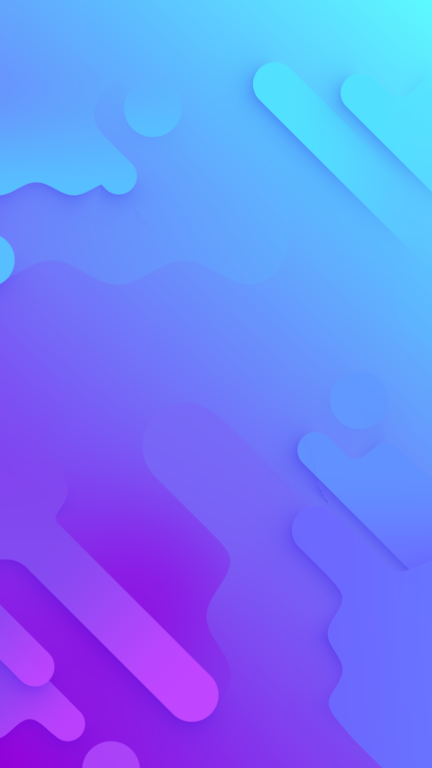
Give the GLSL for this background, as a WebGL 2 fragment shader.

```glsl
#version 300 es
precision highp float;

#define SHADOW_SIZE 2.4
#define SHADOW_TINT vec3(0.76, 0.68, 0.97)
#define SHADOW_DIR vec2(-0.6, -0.8)
#define CYAN vec3(0.32, 0.88, 1.0)
#define SKY vec3(0.34, 0.75, 1.0)
#define AZURE vec3(0.38, 0.57, 1.0)
#define INDIGO vec3(0.42, 0.41, 1.0)
#define VIOLET vec3(0.51, 0.29, 0.94)
#define PINK vec3(0.75, 0.27, 1.0)

uniform vec2 u_resolution;
out vec4 fragColor;

float smoothMin(float a, float b, float k) {
    float h = max(k - abs(a - b), 0.0) / k;
    return min(a, b) - h * h * k * 0.25;
}

float smoothMax(float a, float b, float k) {
    return -smoothMin(-a, -b, k);
}

float circle(vec2 p, vec2 center, float radius) {
    return length(p - center) - radius;
}

// Rounded bar running down to the right at 45 degrees
float bar(vec2 p, vec2 head, float run, float radius) {
    vec2 axis = vec2(run, -run);
    vec2 q = p - head;
    return length(q - axis * clamp(dot(q, axis) / dot(axis, axis), 0.0, 1.0)) - radius;
}

// Half plane below the diagonal x + y = level
float below(vec2 p, float level) {
    return (p.x + p.y - level) * 0.7071;
}

float wave(float t, float crest, float period) {
    return cos((t - crest) * 6.28318 / period);
}

// Composite a filled shape over its soft directional shadow
void layer(inout vec3 color, float d, vec3 fill, float alpha, float shade) {
    float pixel = 100.0 / u_resolution.x;
    vec2 slope = vec2(dFdx(d), dFdy(d));
    slope /= max(length(slope), 1e-5);
    float facing = clamp(0.45 + 0.55 * dot(slope, SHADOW_DIR), 0.0, 1.0);
    float shadow = shade * alpha * facing * exp(-max(d, 0.0) / SHADOW_SIZE);
    float cover = 1.0 - smoothstep(-pixel, pixel, d);
    color = mix(color, color * SHADOW_TINT, shadow * (1.0 - cover));
    color = mix(color, fill, alpha * cover);
}

// Diagonal ramp from purple to cyan with a deep purple pool
vec3 background(vec2 p) {
    float level = 0.0033 * p.x + 0.00366 * p.y;
    vec2 pool = (p - vec2(36.0, 42.0)) / 24.0;
    level = max(level - 0.16 * exp(-dot(pool, pool)), 0.0);
    return vec3(max(0.36, 0.58 - 0.3 * level), level, 1.0 - 0.15 * pow(max(1.0 - level, 0.0), 3.0));
}

void main() {
    // Canvas units: width 100, height 177.8
    vec2 p = gl_FragCoord.xy / u_resolution * vec2(100.0, 177.8);
    vec3 color = background(p);
    float d;

    // Faint wide wave and disc
    d = smoothMax(114.7 - 2.8 * wave(p.x, 27.3, 30.6) - p.y, p.x - 67.0, 8.0);
    layer(color, d, SKY, 0.2 * (1.0 - smoothstep(112.0, 142.0, p.y)), 0.0);
    layer(color, circle(p, vec2(102.0, 108.0), 10.5), SKY, 0.15, 0.0);

    // Upper left blob, with discs
    d = smoothMin(below(p, 170.4), (p.x - p.y + 132.5) * 0.7071, 8.0);
    d = max(max(d, 134.1 - 1.5 * wave(p.x, 17.1, 17.4) - p.y), p.x - 27.5);
    d = min(d, bar(p, vec2(14.5, 150.0), 13.0, 4.2));
    layer(color, d, SKY, 1.0 - smoothstep(132.0, 162.0, p.y), 0.7);
    layer(color, circle(p, vec2(35.4, 152.8), 6.7), SKY, 1.0 - smoothstep(145.0, 162.0, p.y), 0.15);
    layer(color, circle(p, vec2(-2.8, 117.6), 6.2), SKY, 1.0, 0.7);

    // Upper right bars
    layer(color, bar(p, vec2(63.7, 158.3), 46.0, 5.1), CYAN, 1.0 - smoothstep(66.0, 100.0, p.x), 0.8);
    d = max(p.y - 158.0 - 2.6 * wave(p.x, 83.8, 17.4), -below(p, 233.4));
    d = min(max(d, 83.3 - p.x), bar(p, vec2(83.3, 156.3), 36.0, 4.4));
    layer(color, d, CYAN, 1.0 - smoothstep(84.0, 112.0, p.x), 0.8);
    layer(color, circle(p, vec2(102.0, 151.0), 6.3), CYAN, 0.35, 0.0);

    // Large translucent bar with a rippling side
    d = smoothMax(50.6 + 2.8 * wave(p.y, 48.5, 27.0) - p.x, below(p, 131.6), 2.0);
    d = smoothMin(d, bar(p, vec2(43.0, 74.5), 32.0, 10.0), 2.0);
    layer(color, d, vec3(0.47, 0.41, 0.97), 0.75 * smoothstep(5.0, 60.0, p.y) * (1.0 - smoothstep(50.0, 85.0, p.x)), 0.0);

    // Right side disc and wavy slabs
    layer(color, circle(p, vec2(83.1, 85.2), 6.7), mix(AZURE, SKY, 0.15), 0.85, 0.15);
    d = p.y - 75.0 - 2.6 * wave(p.x, 73.1, 17.4) + 0.1 * (p.x - 73.1);
    d = smoothMax(max(d, 73.1 - p.x), below(p, 167.5), 4.0);
    d = min(max(d, -below(p, 140.8)), bar(p, vec2(73.1, 73.6), 40.0, 4.2));
    layer(color, d, mix(INDIGO, AZURE, smoothstep(40.0, 70.0, p.y)), 0.95, 0.9);

    d = smoothMin(below(p, 136.0), p.y - 45.6 - 0.38 * (p.x - 93.7), 3.0);
    d = max(d, 77.6 + 1.7 * wave(p.y, 39.5, 16.8) - p.x);
    d = smoothMin(d, bar(p, vec2(73.1, 55.1), 20.0, 5.5), 1.5);
    d = smoothMax(d, -below(p, 88.5), 3.0);
    layer(color, d, mix(INDIGO, AZURE, 0.3 * smoothstep(75.0, 105.0, p.x)), 0.95, 0.9 * smoothstep(0.0, 30.0, p.y));

    // Lower left wave flowing into a bright bar
    d = smoothMax(p.x - 13.0 - 2.7 * wave(p.y, 64.5, 23.0), below(p, 103.5), 4.0);
    d = smoothMax(d, 48.3 - p.y, 2.0);
    d = smoothMin(d, bar(p, vec2(0.0, 61.3), 44.4, 6.2), 2.0);
    layer(color, d, mix(VIOLET, PINK, smoothstep(-45.0, 25.0, p.x - p.y)), 1.0 - 0.9 * smoothstep(50.0, 85.0, p.y), 0.7);

    // Bottom left corner shapes
    d = max(9.0 + 2.3 * wave(p.x, 6.9, 16.0) - p.y, max(p.x - 15.7, below(p, 31.6)));
    d = min(d, bar(p, vec2(-5.0, 30.9), 20.7, 4.0));
    layer(color, d, mix(VIOLET, PINK, smoothstep(-30.0, 8.0, p.x - p.y)), 0.9, 0.6);
    d = bar(p, vec2(-15.0, 46.5), 23.1, 4.5);
    layer(color, d, mix(VIOLET, PINK, smoothstep(-50.0, -5.0, p.x - p.y)), 0.95, 0.8);
    layer(color, circle(p, vec2(25.7, -0.5), 6.7), mix(PINK, VIOLET, 0.3), 0.9, 0.3);

    fragColor = vec4(color, 1.0);
}
```
